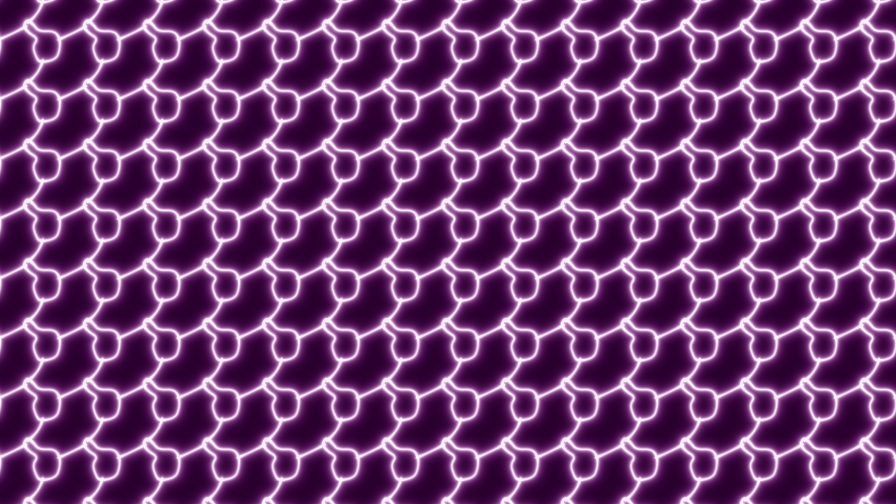
Reproduce this pattern procedurally as a Shadertoy shader.

```glsl
// Glowing violet web: a square lattice of flask-shaped cells joined by thin links.

#define TILES_ACROSS 15.0
#define CORNERS 13
#define CORE_WIDTH 0.028
#define CORE_GAIN 0.30
#define HALO_WIDTH 0.076
#define HALO_GAIN 0.35
#define SPREAD_WIDTH 0.05
#define SPREAD_GAIN 0.35
#define BACKGROUND vec3(0.155, 0.0, 0.175)
#define LIGHT vec3(0.84, 0.94, 0.82)
#define LIGHT_CURVE vec3(1.0, 1.5, 1.0)

// Control polygon of the flask, in tile units
const vec2 flask[CORNERS] = vec2[CORNERS](
    vec2(0.456, 0.117), vec2(0.391, 0.0), vec2(0.482, -0.117),
    vec2(0.638, -0.208), vec2(0.547, -0.339), vec2(0.599, -0.508),
    vec2(0.664, -0.612), vec2(0.938, -0.560), vec2(1.003, -0.391),
    vec2(1.003, -0.208), vec2(0.911, -0.078), vec2(0.651, -0.091),
    vec2(0.560, 0.026));

vec2 bezier(vec2 a, vec2 b, vec2 c, float t) {
    return mix(mix(a, b, t), mix(b, c, t), t);
}

// field.x keeps the nearest distance, field.y gathers light along the curve
void addCurve(inout vec2 field, vec2 p, vec2 a, vec2 b, vec2 c, int steps) {
    vec2 start = a;
    for (int i = 1; i <= steps; i++) {
        vec2 end = bezier(a, b, c, float(i) / float(steps));
        vec2 span = end - start;

        // Wrap to the closest copy of this short segment
        vec2 q = p - 0.5 * (start + end);
        q -= round(q);

        float along = clamp(dot(q, span) / dot(span, span), -0.5, 0.5);
        field.x = min(field.x, length(q - span * along));
        float reach = sqrt(dot(q, q) + 0.0002);
        field.y += length(span) * exp(-reach / SPREAD_WIDTH);
        start = end;
    }
}

vec2 webField(vec2 p) {
    vec2 field = vec2(1.0, 0.0);

    // Rounded flask outline
    for (int i = 0; i < CORNERS; i++) {
        vec2 before = flask[(i + CORNERS - 1) % CORNERS];
        vec2 corner = flask[i];
        vec2 after = flask[(i + 1) % CORNERS];
        addCurve(field, p, 0.5 * (before + corner), corner,
                 0.5 * (corner + after), 6);
    }

    // Links to the right and lower neighbours
    addCurve(field, p, vec2(0.980, -0.224), vec2(1.211, -0.130),
             vec2(1.430, -0.007), 12);
    addCurve(field, p, vec2(0.716, -0.573), vec2(0.664, -0.794),
             vec2(0.469, -0.934), 10);

    field.y /= 2.0 * SPREAD_WIDTH;
    return field;
}

void mainImage(out vec4 fragColor, in vec2 fragCoord) {
    vec2 p = fragCoord / iResolution.x * TILES_ACROSS;
    vec2 field = webField(p);

    // Bright core, close halo and wide spread of light
    float core = CORE_GAIN * exp(-pow(field.x / CORE_WIDTH, 2.0));
    float halo = HALO_GAIN * exp(-field.x / HALO_WIDTH);
    float glow = min(core + halo + SPREAD_GAIN * field.y, 1.0);

    fragColor = vec4(BACKGROUND + LIGHT * pow(vec3(glow), LIGHT_CURVE), 1.0);
}
```
